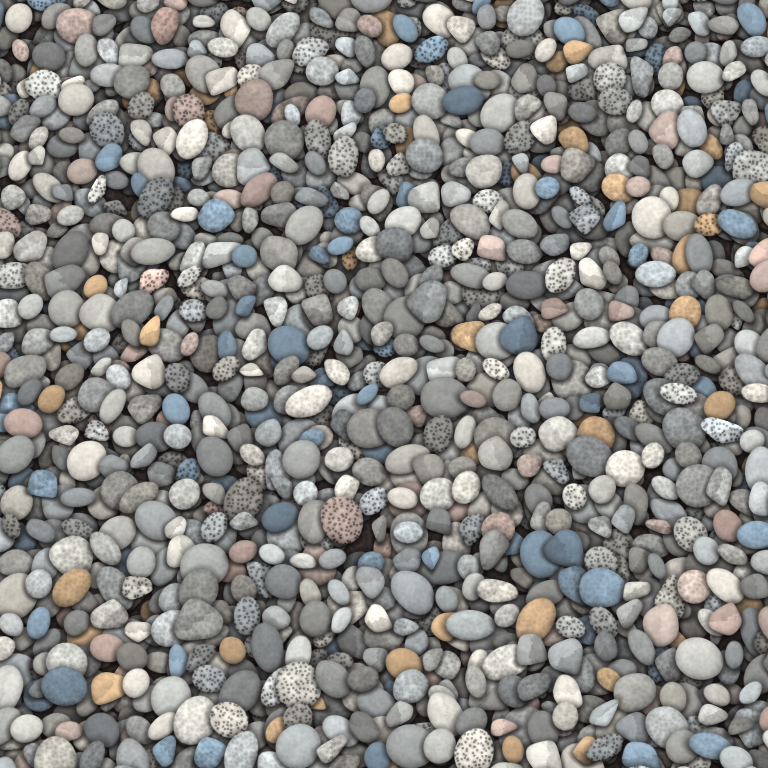
Reproduce this texture procedurally as a Shadertoy shader.

```glsl
const float CELLS = 22.5;          // stones across one layer
const int LAYERS = 3;
const float JITTER = 0.6;          // scatter inside a cell
const float MIN_RADIUS = 0.42;     // half lengths, in cells
const float MAX_RADIUS = 0.80;
const float SHADOW_WIDTH = 0.19;
const float GRAIN_CELLS = 170.0;
const vec2 LIGHT = vec2(-0.25, 0.97);
const vec3 SOIL = vec3(0.17, 0.15, 0.14);
const vec3 GAP = vec3(0.045, 0.035, 0.035);
const vec3 COOL = vec3(0.57, 0.595, 0.605);
const vec3 WARM = vec3(0.645, 0.635, 0.60);
const vec3 TAN = vec3(0.75, 0.63, 0.49);
const vec3 ROSE = vec3(0.71, 0.61, 0.57);
const vec3 BLUE = vec3(0.45, 0.53, 0.59);
const vec3 CHALK = vec3(0.84, 0.82, 0.78);

vec4 hash4(vec2 p) {
    vec4 q = fract(p.xyxy * vec4(0.1031, 0.1030, 0.0973, 0.1099));
    q += dot(q, q.wzxy + 33.33);
    return fract((q.xxyz + q.yzzw) * q.zywx);
}

// Distance to the nearest scattered point
float cellular(vec2 p) {
    vec2 cell = floor(p);
    float nearest = 2.0;
    for (int y = -1; y <= 1; y++)
    for (int x = -1; x <= 1; x++) {
        vec2 id = cell + vec2(x, y);
        nearest = min(nearest, length(id + hash4(id).xy - p));
    }
    return nearest;
}

// Layered sines for soft mottling
float mottle(vec2 p) {
    float sum = 0.0, amp = 0.5;
    for (int i = 0; i < 4; i++) {
        p = mat2(0.8, 0.6, -0.6, 0.8) * p * 1.9 + 1.7;
        sum += amp * sin(p.x + 1.4 * sin(p.y * 1.3));
        amp *= 0.65;
    }
    return sum;
}

vec3 stoneColor(vec4 r) {
    vec3 grey = mix(COOL, WARM, r.y);
    float tone = mix(0.70, 1.26, r.z);
    if (r.x < 0.04) return TAN * mix(0.85, 1.1, r.z);
    if (r.x < 0.09) return mix(ROSE, grey, 0.5 * r.y) * mix(0.85, 1.15, r.z);
    if (r.x < 0.15) return BLUE * mix(0.8, 1.15, r.z);
    if (r.x < 0.21) return CHALK * mix(0.9, 1.05, r.z);
    return grey * tone;
}

// Rounded outline, 1 at the rim, trimmed by three soft cuts
float outline(vec2 l, float turn, float angular) {
    float sum = pow(dot(l, l), 4.0);
    for (int i = 0; i < 3; i++) {
        float a = turn + float(i) * 2.1 + 0.5 * sin(turn * 3.0 + float(i));
        float cut = dot(l, vec2(cos(a), sin(a))) * mix(0.82, 1.35, angular);
        sum += pow(max(cut, 0.0), 8.0);
    }
    return pow(sum, 0.125);
}

void mainImage(out vec4 fragColor, in vec2 fragCoord) {
    vec2 uv = fragCoord / iResolution.y;
    float grain = cellular(uv * GRAIN_CELLS);

    // Stones shrink slightly toward the far edge
    vec2 ground = vec2((uv.x - 0.5) * (1.0 + 0.18 * uv.y), uv.y * (1.0 + 0.12 * uv.y));
    float soft = 0.8 * CELLS / iResolution.y;
    vec3 color = SOIL * (0.7 + 0.6 * grain);

    // Paint layers upward, far stones before near ones
    for (int layer = 0; layer < LAYERS; layer++) {
        float height = float(layer) / float(LAYERS - 1);
        vec2 p = ground * CELLS + float(layer) * vec2(37.43, 71.57) + 50.0;
        vec2 cell = floor(p);
        for (int y = 1; y >= -1; y--)
        for (int x = -1; x <= 1; x++) {
            vec2 id = cell + vec2(x, y);
            vec4 place = hash4(id);
            vec4 look = hash4(id + 113.7);
            vec4 kind = hash4(id + 271.3);

            // Local frame
            vec2 offset = p - id - 0.5 - (place.xy - 0.5) * JITTER;
            float a = (place.z - 0.5) * 3.1416;
            mat2 turn = mat2(cos(a), -sin(a), sin(a), cos(a));
            float radius = mix(MIN_RADIUS, MAX_RADIUS, pow(place.w, 1.4));
            vec2 axes = radius * vec2(1.0, mix(0.56, 0.95, look.x));
            vec2 l = turn * offset / axes;
            float angular = smoothstep(0.35, 1.0, look.y);
            float q = outline(l, look.z * 6.2832, angular);
            float d = (q - 1.0) * axes.y;
            vec2 normal = (l / axes) * turn;
            normal /= length(normal) + 0.0001;

            // Contact shadow, deeper below the stone
            float depth = mix(0.72, 0.28, 0.5 + 0.5 * normal.y);
            color *= 1.0 - depth * (1.0 - smoothstep(-0.02, SHADOW_WIDTH, d));
            float cover = 1.0 - smoothstep(-soft, soft, d);
            if (cover <= 0.0) continue;

            // Dome light, facet ridge and surface texture
            float spots = mottle(l * 2.2 + id * 3.1);
            float q2 = min(q * q, 1.0);
            float light = 1.12 + 0.23 * q2 * dot(normal, LIGHT) - 0.32 * q2 * q2 * q2;
            float ridge = l.x * cos(kind.w * 6.3) + l.y * sin(kind.w * 6.3) + 0.15 * spots;
            light += angular * 0.2 * (smoothstep(-0.06, 0.06, ridge) - 0.5);
            float rough = smoothstep(0.3, 1.0, look.w);
            light += spots * mix(0.05, 0.14, rough) + (grain - 0.45) * mix(0.08, 0.34, rough);
            light -= 0.3 * step(0.88, look.w) * (1.0 - smoothstep(0.15, 0.4, grain));
            light *= mix(0.66, 1.0, height);
            color = mix(color, stoneColor(kind) * light, cover);
        }
    }
    fragColor = vec4(clamp(GAP + color * (1.0 - GAP), 0.0, 1.0), 1.0);
}
```
